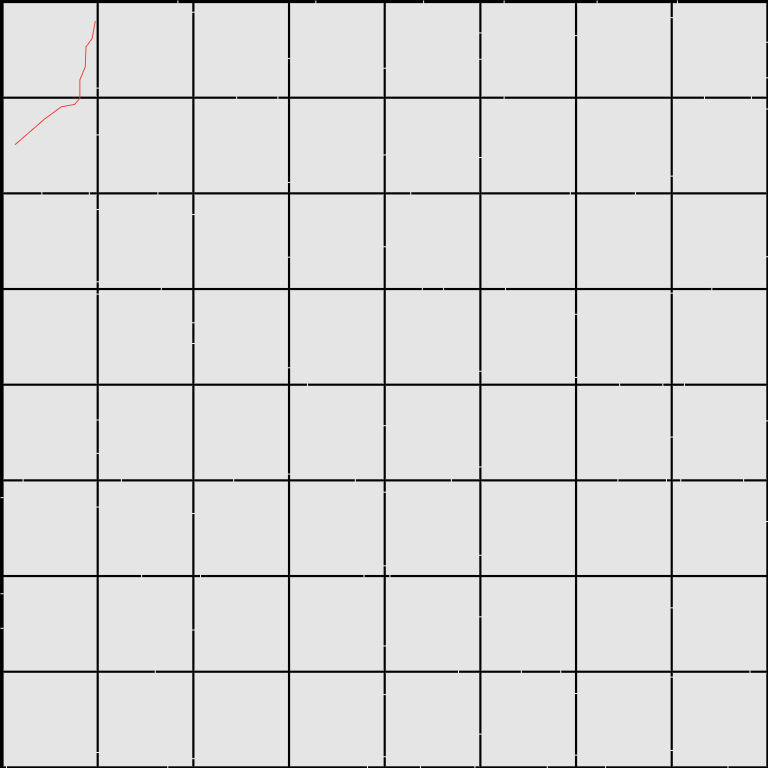
Reproduce this pattern procedurally as a WebGL 2 fragment shader.

```glsl
#version 300 es
precision highp float;
// Pale square tiles divided by thin dark lines with tiny chips, and one fine red crack.
uniform vec2 u_resolution;
out vec4 fragColor;

const vec3 TILE = vec3(0.898);
const vec3 LINE = vec3(0.005);
const vec3 CHIP = vec3(0.96);
const vec3 CRACK = vec3(0.95, 0.22, 0.20);

const float PITCH = 0.12457;       // tile spacing
const float ORIGIN = 0.00264;      // first line, from the left and top
const float LINE_HALF = 0.00142;
const float CHIP_HALF = 0.00065;
const float CHIP_REACH = 0.0020;
const float CHIP_CHANCE = 0.42;
const float CRACK_HALF = 0.0006;
const vec2 BORDER = vec2(0.0047, 0.0036);

const int CRACK_POINTS = 10;
const vec2 CRACK_PATH[CRACK_POINTS] = vec2[](
  vec2(0.124, 0.028), vec2(0.120, 0.050), vec2(0.112, 0.061),
  vec2(0.111, 0.087), vec2(0.104, 0.104), vec2(0.104, 0.128),
  vec2(0.097, 0.136), vec2(0.080, 0.139), vec2(0.058, 0.155),
  vec2(0.020, 0.188));

float hash(vec2 p) {
  vec3 q = fract(vec3(p.xyx) * 0.1031);
  q += dot(q, q.yzx + 33.33);
  return fract((q.x + q.y) * q.z);
}

// Part of a pixel covered by a bar of the given half width.
float bar(float d, float halfWidth, float px) {
  float hi = min(halfWidth, d + 0.5 * px);
  float lo = max(-halfWidth, d - 0.5 * px);
  return clamp((hi - lo) / px, 0.0, 1.0);
}

float nearestLine(float across) {
  return floor(across / PITCH + 0.5);
}

float gridLine(float across, float px) {
  return bar(across - PITCH * nearestLine(across), LINE_HALF, px);
}

// Each half of a tile side may hold one chip at a random place.
float chips(float across, float along, float seed, float px) {
  float line = nearestLine(across);
  float slotSize = 0.5 * PITCH;
  float slot = floor(along / slotSize);
  vec2 id = vec2(line + seed, slot + 7.0);
  float center = (slot + mix(0.08, 0.92, hash(id))) * slotSize;
  float present = step(hash(id + 41.7), CHIP_CHANCE);
  return present * bar(along - center, CHIP_HALF, px)
                 * bar(across - PITCH * line, CHIP_REACH, px);
}

float segmentDistance(vec2 p, vec2 a, vec2 b) {
  vec2 ab = b - a;
  float t = clamp(dot(p - a, ab) / dot(ab, ab), 0.0, 1.0);
  return length(p - a - ab * t);
}

float crackDistance(vec2 p) {
  float d = 1.0;
  for (int i = 1; i < CRACK_POINTS; i++) {
    d = min(d, segmentDistance(p, CRACK_PATH[i - 1], CRACK_PATH[i]));
  }
  return d;
}

void main() {
  float px = 1.0 / min(u_resolution.x, u_resolution.y);
  vec2 p = gl_FragCoord.xy / u_resolution;
  p.y = 1.0 - p.y;                 // measure down from the top
  vec2 g = p - ORIGIN;

  // Grid lines, with heavier left and top borders
  float lines = max(gridLine(g.x, px), gridLine(g.y, px));
  float border = max(bar(p.x, BORDER.x, px), bar(p.y, BORDER.y, px));
  vec3 color = mix(TILE, LINE, max(lines, border));

  // Chips in the vertical and horizontal lines
  float chipped = max(chips(g.x, g.y, 13.0, px), chips(g.y, g.x, 57.0, px));
  color = mix(color, CHIP, chipped);

  // Crack in the upper left corner
  color = mix(color, CRACK, bar(crackDistance(p), CRACK_HALF, px));

  fragColor = vec4(color, 1.0);
}
```
